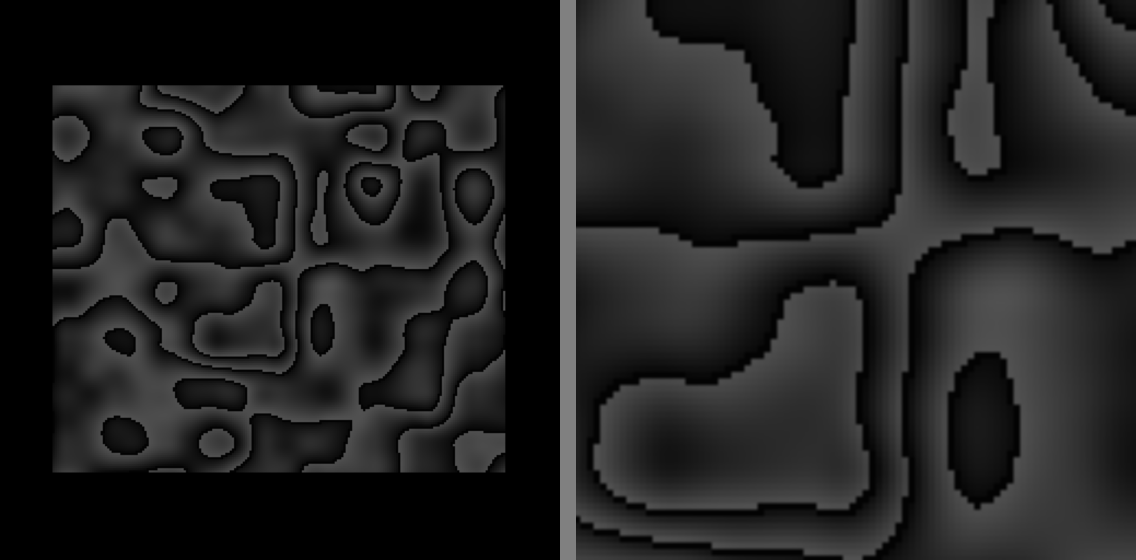
Left: the whole. Right: its middle third, enlarged.
Reproduce this texture procedurally as a three.js fragment shader.

```glsl
// Wrapped grey noise bands with thin black contours, in a black-framed rectangle
varying vec2 vUv;

const float GRID = 256.0; // cells across the canvas

float hash(vec2 p) {
  return fract(sin(dot(p, vec2(127.1, 311.7))) * 43758.5453);
}

float valueNoise(vec2 p) {
  vec2 i = floor(p);
  vec2 f = fract(p);
  vec2 u = f * f * (3.0 - 2.0 * f);
  float low = mix(hash(i), hash(i + vec2(1.0, 0.0)), u.x);
  float high = mix(hash(i + vec2(0.0, 1.0)), hash(i + vec2(1.0, 1.0)), u.x);
  return mix(low, high, u.y);
}

// Height whose whole-number levels become the contours
float heightField(vec2 cell) {
  vec2 p = cell / GRID;
  return 3.4 * valueNoise(p * 11.0 + 3.7) + 0.4 * valueNoise(p * 23.0 + 41.3);
}

float cellShade(vec2 cell) {
  // Black margin around the panel
  vec2 p = (cell + 0.5) / GRID;
  vec2 inside = step(vec2(0.092, 0.156), p) * step(p, vec2(0.904, 0.848));

  // Black line where the level changes towards a neighbouring cell
  float height = heightField(cell);
  float level = floor(height);
  float rightStep = abs(floor(heightField(cell + vec2(1.0, 0.0))) - level);
  float upperStep = abs(floor(heightField(cell + vec2(0.0, 1.0))) - level);
  float contour = min(rightStep + upperStep, 1.0);

  // Sawtooth grey ramp within each level
  float grey = 0.03 + 0.29 * fract(height);
  return mix(grey, 0.01, contour) * inside.x * inside.y;
}

void main() {
  // Blend neighbouring cells for softened, slightly stepped edges
  vec2 p = vUv * GRID - 0.5;
  vec2 cell = floor(p);
  vec2 blend = smoothstep(0.1, 0.9, fract(p));
  float low = mix(cellShade(cell), cellShade(cell + vec2(1.0, 0.0)), blend.x);
  float high = mix(cellShade(cell + vec2(0.0, 1.0)), cellShade(cell + vec2(1.0, 1.0)), blend.x);
  gl_FragColor = vec4(vec3(mix(low, high, blend.y)), 1.0);
}
```
